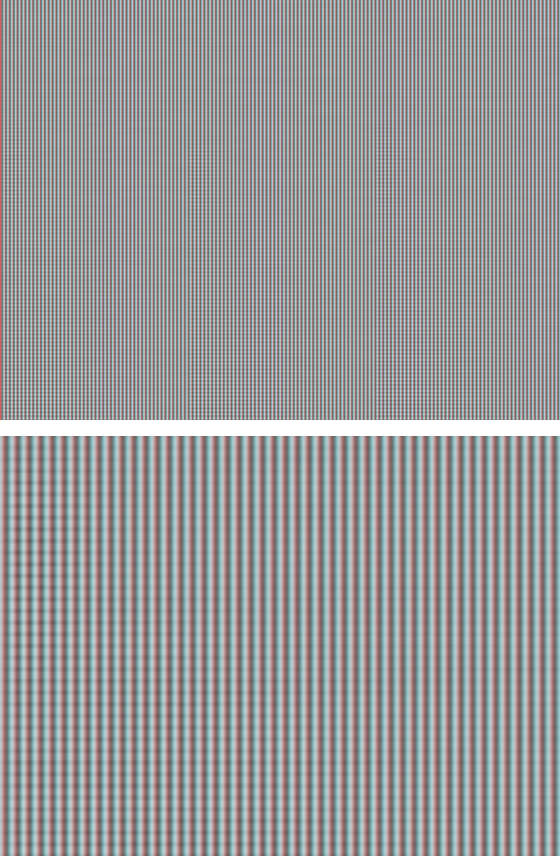
Top, the full canvas; bottom, a detail of the centre.
Give the GLSL for this pattern, as a WebGL 2 fragment shader.

```glsl
#version 300 es
precision highp float;
// Fine vertical stripes with the red channel lagging behind green and blue,
// crossed by thin dark scan rows. The rows gather at the left of three equal
// bands and spread right on the way down; a red fringe closes the left edge.

#define STRIPES 144.0
#define ROWS 108.0
#define BANDS 3.0
#define RED_LAG 0.1667
#define MEAN_TONE vec3(0.590, 0.588, 0.594)
#define SWING vec3(0.160, 0.198, 0.206)
#define ROW_DEPTH 0.11
#define ROW_FLOOR 0.22
#define WEAR 0.012
#define FRINGE_WIDTH 0.0013
#define FRINGE_COLOR vec3(0.80, 0.32, 0.29)

uniform vec2 u_resolution;
out vec4 fragColor;

const float TAU = 6.28319;

float hash(vec2 p) {
    p = fract(p * vec2(0.1031, 0.1137));
    p += dot(p, p.yx + 33.33);
    return fract((p.x + p.y) * p.x * 17.0);
}

float valueNoise(vec2 p) {
    vec2 cell = floor(p);
    vec2 t = smoothstep(0.0, 1.0, fract(p));
    float low = mix(hash(cell), hash(cell + vec2(1.0, 0.0)), t.x);
    float high = mix(hash(cell + vec2(0.0, 1.0)), hash(cell + 1.0), t.x);
    return mix(low, high, t.y);
}

// Soft stripe profile, with the red wave shifted to the right
vec3 stripes(float x) {
    vec3 phase = vec3(x * STRIPES) - vec3(RED_LAG, 0.0, 0.0);
    return MEAN_TONE + SWING * cos(TAU * phase);
}

// Thin dark line per row, centred on zero so that the overall tone holds
float rowLine(float y) {
    float crest = 0.5 + 0.5 * cos(TAU * y * ROWS);
    return 0.375 - crest * crest;
}

// Strength of the rows: a patch at the left of each band, then a wide spread
float rowStrength(vec2 uv) {
    float band = floor(uv.x * BANDS);
    float across = fract(uv.x * BANDS);
    float down = 1.0 - uv.y;
    float edge = smoothstep(0.0, 0.03, across);

    float onset = 0.25 + 0.05 * hash(vec2(band, 5.0));
    float patchSpan = smoothstep(onset, onset + 0.1, down) * (1.0 - smoothstep(0.48, 0.62, down));
    float patchRows = 0.8 * patchSpan * (1.0 - smoothstep(0.02, 0.28, across));

    float reach = mix(0.25, 1.1, smoothstep(0.35, 0.65, down));
    float growth = mix(0.5, 1.0, smoothstep(0.6, 0.95, down)) * smoothstep(0.3, 0.55, down);
    float spreadRows = growth * (1.0 - smoothstep(0.15 * reach, reach, across));

    return ROW_FLOOR + (1.0 - ROW_FLOOR) * edge * max(patchRows, spreadRows);
}

void main() {
    vec2 uv = gl_FragCoord.xy / u_resolution;
    vec3 color = stripes(uv.x);

    // Scan rows
    color += ROW_DEPTH * rowStrength(uv) * rowLine(uv.y);

    // Uneven tone along the rows
    color += WEAR * (valueNoise(vec2(uv.x * 12.0, uv.y * ROWS)) - 0.5);

    // Red fringe on the left edge
    float pixel = 1.0 / u_resolution.x;
    float fringe = 1.0 - smoothstep(FRINGE_WIDTH - 0.5 * pixel, FRINGE_WIDTH + 0.5 * pixel, uv.x);
    color = mix(color, FRINGE_COLOR, fringe);

    fragColor = vec4(clamp(color, 0.0, 1.0), 1.0);
}
```
